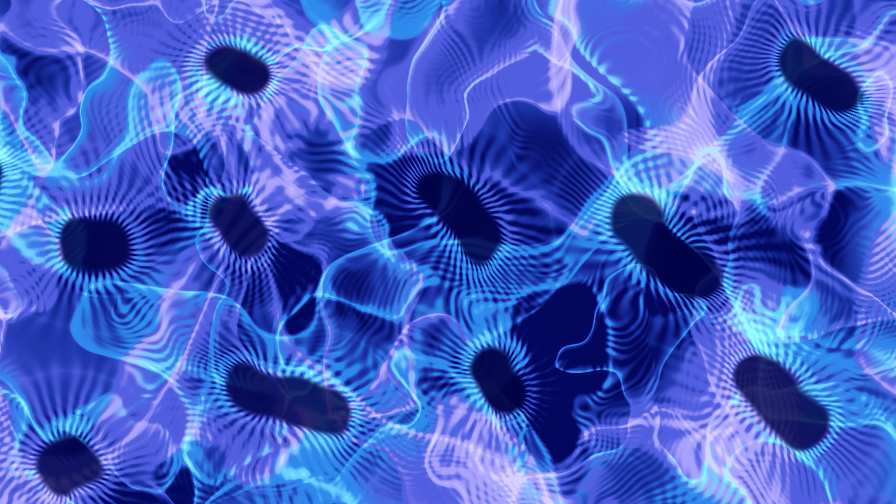
Reproduce this background procedurally as a WebGL 2 fragment shader.

```glsl
#version 300 es
precision highp float;
// Glowing blue and violet membranes pierced by dark oval pores.
// Warped noise makes the folded sheets, strands and fine ribs; a jittered grid
// of capsules makes the pores, each ringed by beaded, twisting spokes.

#define CELL 0.36          // spacing of the pore grid
#define PORE_SHARE 0.80    // share of grid cells that hold a pore
#define PORE_RADIUS 0.050
#define HALO_REACH 0.065   // fall-off of the spokes around a pore
#define SPOKES 38.0
#define RIB_DENSITY 400.0  // rib phase per canvas height
#define SHEETS 6
#define SHEET_GAIN 0.56
#define STRAND_GAIN 0.30
#define CLOUD_GAIN 0.46
#define BASE_LIGHT -0.06

uniform vec2 u_resolution;
out vec4 fragColor;

const vec3 INK    = vec3(0.005, 0.01, 0.27);
const vec3 NAVY   = vec3(0.01, 0.03, 0.37);
const vec3 DEEP   = vec3(0.11, 0.20, 0.66);
const vec3 VIOLET = vec3(0.32, 0.37, 0.88);
const vec3 AZURE  = vec3(0.18, 0.54, 0.93);
const vec3 LILAC  = vec3(0.66, 0.63, 0.99);
const vec3 CYAN   = vec3(0.41, 0.81, 0.99);

float hash(vec2 p) {
    vec3 q = fract(p.xyx * vec3(0.1031, 0.1030, 0.0973));
    q += dot(q, q.yzx + 33.33);
    return fract((q.x + q.y) * q.z);
}

float noise(vec2 p) {
    vec2 i = floor(p), f = fract(p);
    f = f * f * f * (f * (f * 6.0 - 15.0) + 10.0);
    return mix(mix(hash(i), hash(i + vec2(1, 0)), f.x),
               mix(hash(i + vec2(0, 1)), hash(i + vec2(1, 1)), f.x), f.y);
}

vec2 noise2(vec2 p) { return vec2(noise(p), noise(p + 41.7)) - 0.5; }

mat2 rotation(float a) { return mat2(cos(a), sin(a), -sin(a), cos(a)); }

// Folded sheets: x is light, y is the part of it that is cyan.
vec2 foldedSheets(vec2 p) {
    vec2 light = vec2(0.0);
    for (int i = 0; i < SHEETS; i++) {
        float k = float(i), scale = 2.4 + 0.65 * k;
        vec2 q = rotation(k * 1.3 + 0.4) * p * scale + k * 17.3 + 50.0;
        q += 1.1 * noise2(q * 0.9 + 5.0) + 0.3 * noise2(q * 2.7);
        float s = noise(q) - 0.48;
        float sheet = smoothstep(-0.025, 0.025, s) * exp(-9.0 * max(s, 0.0));
        float strand = exp(-abs(s - 0.02) / 0.018) * smoothstep(0.35, 0.7, noise(q * 1.3 + 31.0));
        // Ribs fade where they would crowd together.
        float phase = RIB_DENSITY / scale * (q.x + 0.8 * noise(q * 1.2 + 9.0));
        float crowding = length(vec2(dFdx(phase), dFdy(phase))) * u_resolution.y;
        float rib = sin(phase) * (1.0 - smoothstep(420.0, 850.0, crowding));
        rib *= smoothstep(0.25, 0.55, noise(q * 1.6 + 23.0));
        float glow = SHEET_GAIN * sheet * (0.75 + 0.5 * rib) + STRAND_GAIN * strand;
        light += glow * vec2(1.0, mod(k, 2.0));
    }
    return light;
}

// Pores: x is darkness, y spoke light, z rim light, w halo strength.
vec4 pores(vec2 p) {
    vec4 sum = vec4(0.0);
    vec2 home = floor(p / CELL);
    for (int j = -1; j <= 1; j++)
    for (int i = -1; i <= 1; i++) {
        vec2 id = home + vec2(i, j) + 30.0;
        if (hash(id + 3.1) > PORE_SHARE) continue;
        vec2 jitter = 0.5 * (vec2(hash(id + 7.0), hash(id + 19.0)) - 0.5);
        vec2 l = p - (id - 30.0 + 0.5 + jitter) * CELL;
        l = rotation(0.3 + 1.5 * (hash(id + 11.0) - 0.5)) * l;
        float radius = PORE_RADIUS * mix(0.7, 1.1, hash(id + 29.0));
        float span = mix(0.015, 0.075, pow(hash(id + 37.0), 1.6));
        float d = length(l - vec2(clamp(l.x, -span, span), 0.0)) - radius;
        float angle = atan(l.y, l.x * radius / (radius + 0.7 * span));
        float count = floor(SPOKES * (1.0 + 5.0 * span));
        float outside = smoothstep(-0.010, 0.012, d);
        float reach = exp(-max(d, 0.0) / HALO_REACH) * (1.0 - smoothstep(0.12, 0.2, d));
        // Two opposed twists weave into beads close to the rim.
        float twist = mix(-45.0, 45.0, hash(id + 43.0));
        float spoke = sin(count * angle + twist * d);
        float bead = sin(count * angle - 230.0 * d) * exp(-max(d, 0.0) / 0.03);
        float rim = exp(-pow((d - 0.014) / 0.012, 2.0));
        float skirt = exp(-abs(d - 0.115) / 0.012);
        sum.x = max(sum.x, (1.0 - smoothstep(-0.010, 0.006, d)) * mix(0.8, 1.0, hash(id + 53.0)));
        sum.y += outside * reach * (0.28 * spoke + 0.26 * bead) + 0.08 * skirt;
        sum.z += rim * (0.65 + 0.35 * spoke);
        sum.w = max(sum.w, reach * outside);
    }
    return sum;
}

void main() {
    vec2 p = gl_FragCoord.xy / u_resolution.y;
    vec2 sheets = foldedSheets(p);
    vec4 pore = pores(p + 0.05 * noise2(p * 6.0) + 0.014 * noise2(p * 19.0));
    float cloud = 0.65 * noise(p * 3.3 + 61.0) + 0.35 * noise(p * 8.0 + 71.0);

    // Gather the light, then choose between violet and cyan.
    float light = BASE_LIGHT + CLOUD_GAIN * smoothstep(0.15, 0.8, cloud)
                + sheets.x * (1.0 - 0.45 * pore.w)
                + 0.12 * pore.w + pore.y + 0.28 * pore.z;
    float cyanShare = sheets.y / (sheets.x + 0.08) + 0.5 * (noise(p * 5.0 + 83.0) - 0.5);
    float hue = smoothstep(0.27, 0.77, cyanShare + 0.45 * pore.z);

    vec3 color = mix(NAVY, DEEP, smoothstep(0.10, 0.36, light));
    color = mix(color, mix(VIOLET, AZURE, hue), smoothstep(0.32, 0.60, light));
    color = mix(color, mix(LILAC, CYAN, hue), smoothstep(0.68, 1.08, light));
    color += 0.18 * smoothstep(1.1, 1.6, light);
    color = mix(color, INK, pore.x);
    fragColor = vec4(color, 1.0);
}
```
